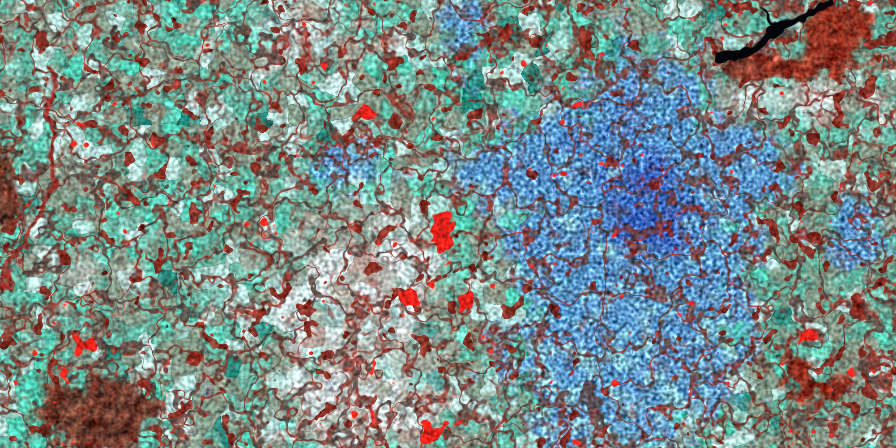
Reproduce this texture procedurally as a Shadertoy shader.

```glsl
// False-colour aerial view: teal farmland, a blue city, red wooded streams and a dark lake.

vec2 p; // position in canvas heights

vec2 hash2(vec2 c) {
  vec3 q = fract(c.xyx * vec3(.1031, .1030, .0973));
  q += dot(q, q.yzx + 33.33);
  return fract((q.xx + q.yz) * q.zy);
}

float corner(vec2 i, vec2 f, vec2 o) {
  return dot(hash2(i + o) * 2. - 1., f - o);
}

// Gradient noise, roughly -0.7 to 0.7
float noise(vec2 q) {
  vec2 i = floor(q), f = q - i, u = f * f * f * (f * (f * 6. - 15.) + 10.), o = vec2(0, 1);
  return mix(mix(corner(i, f, o.xx), corner(i, f, o.yx), u.x),
             mix(corner(i, f, o.xy), corner(i, f, o.yy), u.x), u.y);
}

float fbm(vec2 q) {
  float sum = 0., amp = .6;
  for (int i = 0; i < 4; i++) {
    sum += amp * noise(q);
    q = mat2(1.6, 1.2, -1.2, 1.6) * q + 7.3;
    amp *= .55;
  }
  return sum;
}

// x: gap between the two nearest sites, yz: random values of the cell
vec3 cells(vec2 q) {
  vec2 base = floor(q), id = base;
  float near = 9., second = 9.;
  for (int k = 0; k < 9; k++) {
    vec2 c = base + vec2(k % 3 - 1, k / 3 - 1);
    float d = length(c + .1 + .8 * hash2(c) - q);
    if (d < near) { second = near; near = d; id = c; }
    else second = min(second, d);
  }
  return vec3(second - near, hash2(id + 41.7));
}

// Soft elliptic spot
float spot(float x, float y, float w, float h) {
  vec2 d = (p - vec2(x, y)) / vec2(w, h);
  return exp(-dot(d, d));
}

float segment(vec2 q, vec2 a, vec2 b) {
  vec2 d = b - a;
  return length(q - a - d * clamp(dot(q - a, d) / dot(d, d), 0., 1.));
}

void mainImage(out vec4 fragColor, in vec2 fragCoord) {
  p = fragCoord / iResolution.y;
  float px = 1. / iResolution.y;
  vec2 warp = vec2(fbm(p * 9.), fbm(p * 9. + 31.));
  vec2 fine = vec2(noise(p * 45.), noise(p * 45. + 17.));
  float rough = fbm(p * 14. + 5.);
  float grain = noise(p * 105.), speck = noise(p * 125. + 60.);

  // Farmland mosaic, duller to the east
  vec3 field = cells(p * 25. + warp * 1.2 + fine * .25);
  float east = smoothstep(1.5, 1.8, p.x);
  vec3 col = mix(vec3(.38, .72, .64), vec3(.74, .9, .88), smoothstep(.35, .8, field.y - east * .12));
  col = mix(col, vec3(.54, .6, .53), .85 * step(.68, field.z));
  col = mix(col, vec3(.3, .84, .73), .8 * step(field.z, .17));
  col = mix(col, vec3(.08, .5, .45), .85 * step(.955, field.y));
  col *= .84 + .16 * smoothstep(0., .15, field.x);
  col = mix(col, vec3(.52, .54, .47), .7 * smoothstep(0., .32, fbm(p * 22. + 80.) + east * .08));

  // Bare pinkish soil
  float soil = spot(.8, .36, .25, .25) + .75 * spot(.7, .91, .24, .12) + .75 * spot(.22, .39, .15, .06)
    + .9 * spot(1.77, .77, .25, .08) + .75 * spot(.8, .08, .2, .11);
  soil = smoothstep(.25, .95, soil + rough * .9);
  col = mix(col, mix(vec3(.8, .64, .62), vec3(.9, .92, .94), smoothstep(.2, .7, field.y)), soil * .72);

  // City, its suburbs and dense core
  float urban = 1.15 * spot(1.42, .47, .27, .4) + .6 * spot(1.35, .12, .22, .16)
    + .5 * spot(1.16, .63, .2, .08) + .6 * spot(.78, .62, .12, .08) + .65 * spot(1.03, .93, .06, .13)
    + .7 * spot(1.92, .47, .08, .1) + .3 * spot(1.7, .62, .12, .09);
  urban += rough * .7 + fbm(p * 6. + 22.) * .35 + (field.z - .5) * .22;
  float city = smoothstep(.28, .66, urban + fine.x * .2);
  float core = spot(1.45, .51, .09, .1) + .4 * spot(1.37, .66, .17, .15);
  vec3 blocks = mix(vec3(.34, .58, .81), vec3(.2, .38, .76), smoothstep(.15, .9, core + rough * .7));
  blocks = mix(blocks, vec3(.52, .75, .82), smoothstep(.05, .4, fbm(p * 17. + 12.) + .25 - p.y * .5));
  blocks += vec3(.36, .36, .26) * grain + vec3(.12, .2, .24) * speck;
  blocks = mix(blocks, vec3(.12, .16, .58), .7 * smoothstep(.28, .5, speck + core * .2));
  col = mix(col, blocks, city * .92);

  // Wooded streams in two sizes, and a river
  vec3 broad = cells(p * 9. + warp * 1.5 + fine * .2);
  vec3 thin = cells(p * 19. + warp * 1.5 + fine * .35 + 9.);
  float stream = 1. - smoothstep(.03, .14, broad.x + fine.y * .12);
  float creek = 1. - smoothstep(.02, .19, thin.x + fine.x * .15);
  creek *= smoothstep(-.15, .2, noise(p * 11. + 50.)) * mix(.65, .45, city);
  vec3 bank = mix(vec3(.35, .25, .23), vec3(.58, .16, .12), smoothstep(-.25, .25, fine.y + rough));
  col = mix(col, bank, max(stream * .85, creek));
  vec2 r = p + warp * .07 + fine * .01, bend = vec2(.12, .58);
  float river = min(segment(r, vec2(0, .36), bend), segment(r, bend, vec2(.11, .86)));
  col = mix(col, vec3(.6, .12, .1), .8 - .8 * smoothstep(.003, .011, river));

  // Scattered groves
  float grove = noise(p * 27. + warp * 1.5 + 3.) + .4 * noise(p * 60.) + .3 * noise(p * 5. + 70.);
  grove = smoothstep(.27, .33, grove - city * .1 + east * .04);
  col = mix(col, vec3(.52, .14, .1) + .15 * fine.x, grove * .9);

  // Forested hills with relief
  float hills = spot(.22, .07, .16, .1) + spot(1.87, .91, .09, .09) + spot(1.68, .845, .11, .035)
    + .9 * spot(0., .57, .04, .12) + .7 * spot(1.82, .15, .09, .07);
  hills = smoothstep(.36, .64, hills + rough * .9 + fine.y * .15);
  float relief = fbm(p * 24.) - fbm(p * 24. + vec2(.25, -.25));
  vec3 wood = mix(vec3(.42, .19, .14), vec3(.56, .15, .09), east);
  col = mix(col, wood + relief * vec3(.6, .4, .32), hills * .9);

  // Vivid red crops
  float crop = spot(.99, .48, .024, .055);
  vec2 plots[6] = vec2[6](vec2(.91, .34), vec2(1.04, .325), vec2(.82, .75),
    vec2(.96, .03), vec2(.19, .23), vec2(1.81, .25));
  for (int i = 0; i < 6; i++) crop += spot(plots[i].x, plots[i].y, .024, .02);
  col = mix(col, vec3(.9, .14, .11), smoothstep(.42, .54, crop + warp.x * .6 + fine.x * .9));

  // Ground texture
  col *= 1. + .58 * grain + .32 * fine.x;
  col += vec3(.2, .15, .14) * speck;

  // Branching lake
  vec2 q = p + warp * .025 + fine * .014, fork = vec2(1.73, .94);
  float lake = min(segment(q, vec2(1.61, .87), vec2(1.69, .89)), segment(q, vec2(1.69, .89), fork)) - .012;
  lake = min(lake, segment(q, fork, vec2(1.85, .985)) - .009);
  lake = min(lake, segment(q, fork, vec2(1.7, .98)) - .004);
  col = mix(col, vec3(.01, .02, .04), 1. - smoothstep(-px, px, lake + rough * .008));

  fragColor = vec4(clamp(col, 0., 1.), 1.);
}
```
